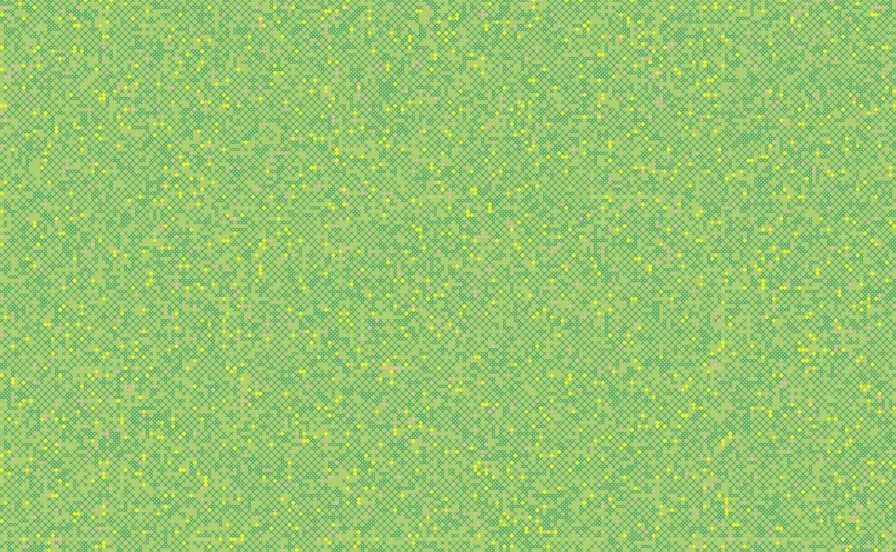
A WebGL 1 fragment shader for this texture:

```glsl
precision highp float;
uniform vec2 u_resolution;

const float STITCHES_ACROSS = 246.0;
const int SAMPLES = 4;

const vec3 CLOTH = vec3(0.73, 0.83, 0.46);
const vec3 LIME = vec3(0.66, 0.81, 0.43);
const vec3 GREEN = vec3(0.38, 0.69, 0.42);
const vec3 TEAL = vec3(0.25, 0.66, 0.43);
const vec3 YELLOW = vec3(0.93, 0.96, 0.12);
const vec3 PINK = vec3(0.92, 0.72, 0.66);
const vec3 PALE = vec3(0.77, 0.87, 0.46);

float hash(vec2 p, float seed) {
  vec3 q = fract(vec3(p.xyx + seed) * vec3(0.1031, 0.1030, 0.0973));
  q += dot(q, q.yzx + 33.33);
  return fract((q.x + q.y) * q.z);
}

vec2 gradient(vec2 p, float seed) {
  float angle = 6.2832 * hash(p, seed);
  return vec2(cos(angle), sin(angle));
}

float gradientNoise(vec2 p, float seed) {
  vec2 i = floor(p);
  vec2 f = fract(p);
  vec2 w = f * f * f * (f * (f * 6.0 - 15.0) + 10.0);
  vec2 e = vec2(1.0, 0.0);
  float low = mix(dot(gradient(i, seed), f),
                  dot(gradient(i + e, seed), f - e), w.x);
  float high = mix(dot(gradient(i + e.yx, seed), f - e.yx),
                   dot(gradient(i + 1.0, seed), f - 1.0), w.x);
  return mix(low, high, w.y);
}

// One row or column in every period, counted in stitches
float seam(float index, float period, float start) {
  return 1.0 - step(0.5, mod(index - start, period));
}

// Two crossed threads; local runs from -0.5 to 0.5
float crossStitch(vec2 local, float halfWidth, float blur) {
  float diagonal = min(abs(local.x - local.y), abs(local.x + local.y)) * 0.7071;
  return 1.0 - smoothstep(halfWidth - blur, halfWidth + blur, diagonal);
}

float knot(vec2 local, float radius, float blur) {
  return 1.0 - smoothstep(radius - blur, radius + blur, length(local));
}

// Broken pale lines along the joins
float paleSeam(vec2 cell) {
  float rowGate = step(0.14, gradientNoise(cell * vec2(0.036, 0.37) + 0.4, 5.0));
  float columnGate = step(0.2, gradientNoise(cell * vec2(0.37, 0.05) + 0.4, 9.0));
  return max(seam(cell.y, 47.0, 3.0) * rowGate,
             seam(cell.x, 33.0, 0.0) * columnGate);
}

// Share of green stitches: alternating, with slight runs both ways
float greenChance(vec2 cell) {
  float across = gradientNoise(cell * vec2(0.43, 0.83) + 0.37, 13.0);
  float upward = gradientNoise(cell * vec2(0.83, 0.43) + 0.37, 21.0);
  float alternate = mod(cell.x + cell.y, 2.0) - 0.5;
  float darkRow = seam(cell.y, 47.0, 26.0);
  return 0.52 + 0.68 * alternate + 0.06 * (across + upward) + 0.1 * darkRow;
}

vec3 embroidery(vec2 p, float blur) {
  vec2 cell = floor(p);
  vec2 local = fract(p) - 0.5;
  float pale = 0.5 * paleSeam(cell);
  float pick = hash(cell, 31.0);
  float isGreen = step(hash(cell, 47.0), greenChance(cell));
  float isYellow = step(pick, 0.034);
  float isPink = step(0.982, pick);

  vec3 greenThread = mix(GREEN, TEAL, hash(cell, 59.0));
  vec3 thread = mix(LIME, greenThread, isGreen);
  thread = mix(thread, PALE, pale);
  vec3 color = mix(CLOTH, thread, crossStitch(local, 0.14, blur));

  float dotCover = knot(local, 0.53, blur);
  color = mix(color, YELLOW, isYellow * dotCover);
  return mix(color, PINK, isPink * dotCover * 0.9);
}

void main() {
  float stitchesPerPixel = STITCHES_ACROSS / u_resolution.x;
  float spacing = stitchesPerPixel / float(SAMPLES);
  float blur = min(0.5 * spacing, 0.1);
  vec2 center = gl_FragCoord.xy * stitchesPerPixel;
  vec3 total = vec3(0.0);
  for (int y = 0; y < SAMPLES; y++) {
    for (int x = 0; x < SAMPLES; x++) {
      vec2 offset = vec2(float(x), float(y)) - 0.5 * float(SAMPLES - 1);
      total += embroidery(center + offset * spacing, blur);
    }
  }
  gl_FragColor = vec4(total / float(SAMPLES * SAMPLES), 1.0);
}
```
